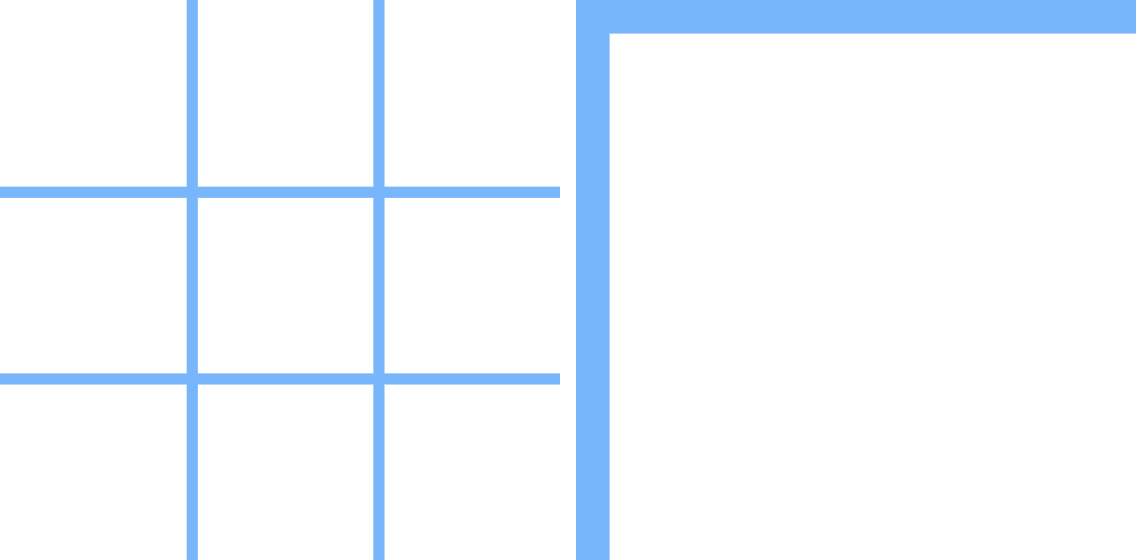
Left: the whole. Right: its middle third, enlarged.
Reproduce this pattern procedurally as a Shadertoy shader.

```glsl
// Draws a white three by three grid of squares divided by light blue lines.

// Coverage of the vertical and horizontal dividers, one per component
vec2 dividerCoverage(vec2 p, vec2 pixel) {
    // Each divider starts on a third and is 0.02 of the canvas wide
    vec2 distanceToEdge = abs(fract(3.0 * p + 0.47) - 0.5) / 3.0 - 0.01;
    vec2 coverage = clamp(0.5 - distanceToEdge / pixel, 0.0, 1.0);
    // The outer border stays open
    return coverage * step(0.2, p) * step(p, vec2(0.8));
}

void mainImage(out vec4 fragColor, in vec2 fragCoord) {
    vec2 uv = fragCoord / iResolution.xy;
    vec2 fromTopLeft = vec2(uv.x, 1.0 - uv.y);

    // Union of both line directions
    vec2 lines = dividerCoverage(fromTopLeft, 1.0 / iResolution.xy);
    float ink = max(lines.x, lines.y);

    vec3 lineBlue = vec3(0.467, 0.714, 0.985);
    fragColor = vec4(mix(vec3(1.0), lineBlue, ink), 1.0);
}
```
